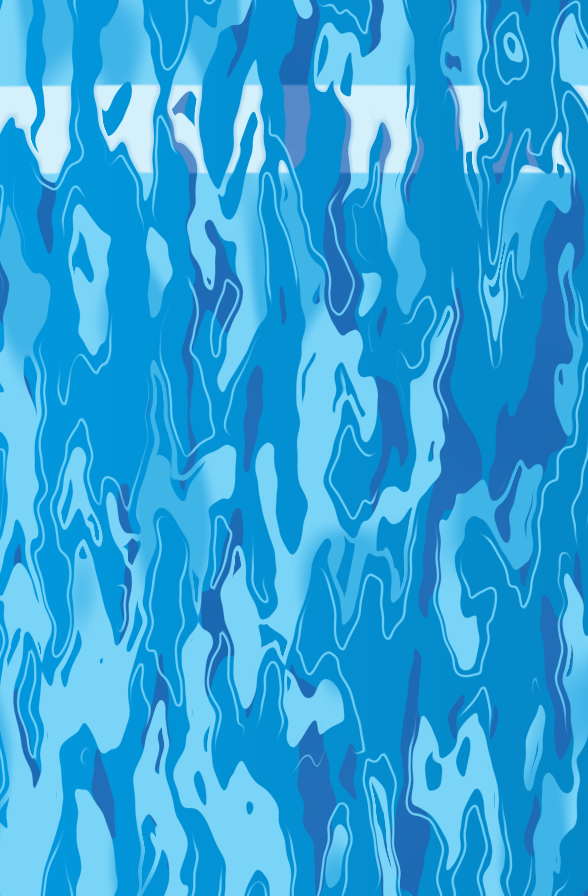
A WebGL 1 fragment shader for this texture:

```glsl
precision highp float;
uniform vec2 u_resolution;

#define BLOB_SCALE vec2(24.0, 6.0)
#define DARK_SCALE vec2(25.0, 5.0)
#define HOLE_SCALE vec2(36.0, 13.0)
#define BLOB_LEVEL 0.075
#define LINE_LEVEL -0.07
#define DARK_LEVEL 0.225
#define HOLE_LEVEL 0.23
#define LINE_WIDTH 0.0013
#define SIDE_BIAS 0.13
#define BAND_LOW 0.807
#define BAND_HIGH 0.905

const vec3 BASE = vec3(0.02, 0.56, 0.82);
const vec3 LIGHT = vec3(0.48, 0.83, 0.97);
const vec3 MID = vec3(0.22, 0.69, 0.90);
const vec3 DARK = vec3(0.12, 0.42, 0.71);
const vec3 WHITE = vec3(0.83, 0.94, 0.98);
const vec3 PALE = vec3(0.70, 0.86, 0.95);
const vec3 LILAC = vec3(0.66, 0.74, 0.91);

float hash(vec2 p) {
  return fract(sin(dot(p, vec2(127.1, 311.7))) * 43758.5453);
}

// Slope at a lattice corner, evaluated at an offset from it
float corner(vec2 cell, vec2 offset) {
  float angle = 6.2832 * hash(cell);
  return dot(vec2(cos(angle), sin(angle)), offset);
}

float noise(vec2 p) {
  vec2 i = floor(p), f = fract(p);
  vec2 u = f * f * f * (f * (f * 6.0 - 15.0) + 10.0);
  vec2 r = vec2(1.0, 0.0);
  float low = mix(corner(i, f), corner(i + r.xy, f - r.xy), u.x);
  float high = mix(corner(i + r.yx, f - r.yx), corner(i + r.xx, f - r.xx), u.x);
  return mix(low, high, u.y);
}

// Upright, wavering fields: x = light blobs, y = dark streaks, z = holes
vec3 fields(vec2 p) {
  vec2 q = p;
  q.x += 0.020 * noise(p * vec2(9.0, 11.0) + 31.0);
  q.x += 0.010 * noise(p * vec2(20.0, 27.0) + 57.0);
  q.y += 0.110 * noise(p * vec2(19.0, 3.5) + 83.0);
  float side = SIDE_BIAS * (p.x / 0.656 - 0.5);
  float blob = noise(q * BLOB_SCALE + 4.0)
             + 0.28 * noise(q * BLOB_SCALE * vec2(1.7, 2.4) + 19.0) - side;
  float streak = noise(q * DARK_SCALE + 143.0)
               + 0.2 * noise(q * DARK_SCALE * 2.1 + 71.0) + 1.5 * side;
  return vec3(blob, streak, noise(q * HOLE_SCALE + 211.0));
}

float cover(float dist, float soft) {
  return smoothstep(-soft, soft, dist);
}

void main() {
  vec2 p = gl_FragCoord.xy / u_resolution.y;
  float x = gl_FragCoord.x / u_resolution.x;
  float soft = 0.8 / u_resolution.y;

  // Field values turned into distances by their slopes
  float e = 0.0006;
  vec3 f = fields(p);
  vec3 dx = (fields(p + vec2(e, 0.0)) - f) / e;
  vec3 dy = (fields(p + vec2(0.0, e)) - f) / e;
  vec3 slope = max(sqrt(dx * dx + dy * dy), vec3(3.0));
  vec3 dist = (f - vec3(BLOB_LEVEL, DARK_LEVEL, HOLE_LEVEL)) / slope;

  float hole = cover(dist.z, soft) * cover(dist.x - 0.006, soft);
  float blob = cover(dist.x, soft) * (1.0 - hole);
  float streak = cover(dist.y, soft);

  // Background and streaks
  vec3 base = BASE + mix(vec3(-0.015, 0.035, 0.05), vec3(0.0, -0.03, -0.045), x);
  vec3 color = mix(base, DARK + 0.03 * noise(p * 5.0), streak);

  // Thin, broken outlines around the blobs
  float lineDist = abs(f.x - LINE_LEVEL) / slope.x;
  float shown = smoothstep(-0.16, 0.04, noise(p * vec2(11.0, 5.0) + 97.0));
  float line = 1.0 - cover(lineDist - LINE_WIDTH * shown, soft);
  color = mix(color, mix(LIGHT, MID, 0.2), line * shown);

  // Blobs shade from light to mid blue
  float tint = smoothstep(0.04, 0.2, noise(p * vec2(9.0, 3.5) + 41.0) + 0.12 * (x - 0.4));
  color = mix(color, mix(LIGHT, MID, tint * 0.9), blob);

  // Pale band crossing blobs and streaks
  float wave = 0.012 * noise(vec2(p.x * 8.0, 3.5));
  float band = cover(p.y - BAND_LOW - wave, 0.002) * cover(BAND_HIGH + wave - p.y, 0.002);
  float rim = smoothstep(0.0, 0.006, dist.x);
  color = mix(color, mix(PALE, WHITE, rim), band * blob);
  color = mix(color, LILAC, band * streak * (1.0 - blob) * 0.4);

  gl_FragColor = vec4(color, 1.0);
}
```
